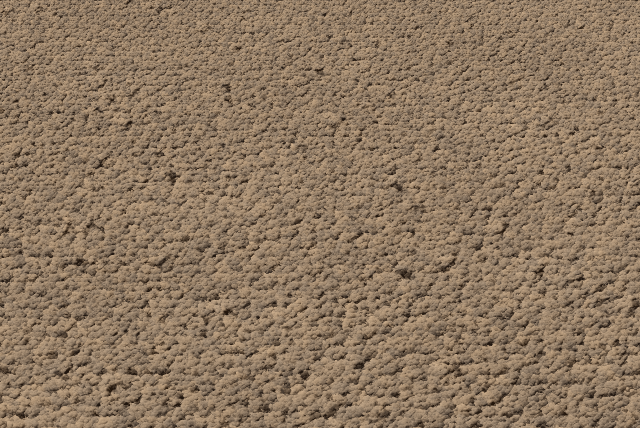
Give the GLSL for this texture, as a Shadertoy shader.

```glsl
// Dry tilled soil seen at a low angle, lit from the upper left.
// Layers of cellular noise, laid in rows that shrink with distance, give
// clods, crumbs and grit; each cell is shaded as a lumpy dome with a shadow.

const vec3 SHADOW_SOIL = vec3(0.18, 0.13, 0.09);
const vec3 SUNLIT_SOIL = vec3(0.71, 0.61, 0.50);
const vec2 LIGHT_DIR = vec2(-0.6, 0.8);
const float NEAR_SIZE = 0.034;  // clod width at the bottom edge
const float SHRINK = 0.66;      // share of that width lost at the top
const float SQUASH = 0.76;      // clod height over width

vec3 hash3(vec2 cell) {
    vec3 q = fract(cell.xyx * vec3(0.1031, 0.1030, 0.0973));
    q += dot(q, q.yxz + 33.33);
    return fract((q.xxy + q.yzz) * q.zyx);
}

// Perspective: row number at a screen height, and its inverse
float rowAt(float y, float size) {
    return -log(1.0 - SHRINK * y) / (SHRINK * size * SQUASH);
}

float heightAt(float row, float size) {
    return (1.0 - exp(-row * SHRINK * size * SQUASH)) / SHRINK;
}

// Nearest clod: x = facing to the light, y = distance, z = random id
vec3 clods(vec2 p, float scale, float seed) {
    float size = NEAR_SIZE * scale;
    float homeRow = floor(rowAt(p.y, size));
    vec3 nearest = vec3(0.0, 9.0, 0.0);
    for (int j = -1; j <= 1; j++) {
        float row = homeRow + float(j);
        float width = size * (1.0 - SHRINK * heightAt(row + 0.5, size));
        float shift = 17.0 * hash3(vec2(row, seed)).x;
        float homeCol = floor(p.x / width + shift);
        for (int i = -1; i <= 1; i++) {
            float col = homeCol + float(i);
            vec3 rnd = hash3(vec2(col, row) + seed);
            vec2 jitter = 0.1 + 0.8 * rnd.xy;
            vec2 centre = vec2((col + jitter.x - shift) * width,
                               heightAt(row + jitter.y, size));
            vec2 d = (p - centre) / (width * vec2(1.0, SQUASH));
            // Layered sines make the outline and surface lumpy
            d += 0.13 * sin(d.yx * 7.0 + rnd.xy * 30.0);
            d += 0.06 * sin(d.yx * 17.0 + rnd.yz * 40.0);
            d /= 0.72 + 0.56 * rnd.z;
            float dist = length(d);
            if (dist < nearest.y) {
                nearest = vec3(dot(d, LIGHT_DIR), dist, fract(rnd.z * 7.31 + rnd.x));
            }
        }
    }
    return nearest;
}

// Dark far side of a clod, of random depth
float crevice(vec3 clod) {
    return smoothstep(0.15, 0.6, -clod.x) * (0.4 + 0.8 * fract(clod.z * 5.7));
}

// Slow swells of the ground
float swell(vec2 p) {
    return sin(p.x * 5.0 + 2.0 * sin(p.y * 7.0)) * sin(p.y * 11.0 + p.x * 3.0)
         + 0.6 * sin(p.x * 13.0 - p.y * 19.0 + 2.0 * sin(p.x * 8.0));
}

vec3 soil(vec2 p) {
    vec3 clod = clods(p, 1.0, 3.0);
    vec3 crumb = clods(p, 0.5, 41.0);
    vec3 grit = clods(p, 0.23, 87.0);
    vec3 lump = clods(p, 2.3, 129.0);

    // Relief and shadows
    float tone = 0.82 + 0.27 * clod.x + 0.27 * crumb.x + 0.26 * grit.x;
    tone -= 0.48 * crevice(clod) + 0.40 * crevice(crumb);
    tone += 0.18 * (clod.z - 0.5) + 0.14 * (crumb.z - 0.5);
    tone += 0.025 * swell(p) + 0.04 * (p.y - 0.5);

    // Rare large lumps
    float rare = step(0.93, lump.z);
    float body = rare * smoothstep(0.42, 0.36, lump.y);
    float lumpShadow = rare * smoothstep(0.56, 0.46, lump.y)
                     * smoothstep(0.16, 0.32, -lump.x);
    tone += body * (0.05 + 0.3 * lump.x) - 0.5 * lumpShadow;

    // Soft highlights, then a slight warm or grey tint per clod
    tone = max(tone - 0.4 * max(tone - 0.88, 0.0), -0.1);
    vec3 tint = vec3(0.012, 0.0, -0.014) * (clod.z + crumb.z - 1.0);
    return mix(SHADOW_SOIL, SUNLIT_SOIL, tone) + tint;
}

void mainImage(out vec4 fragColor, in vec2 fragCoord) {
    // Average 2 x 2 samples for smooth edges
    vec3 total = vec3(0.0);
    for (int k = 0; k < 4; k++) {
        vec2 offset = vec2(float(k % 2), float(k / 2)) * 0.5 - 0.25;
        total += soil((fragCoord + offset) / iResolution.y);
    }
    fragColor = vec4(total / 4.0, 1.0);
}
```
